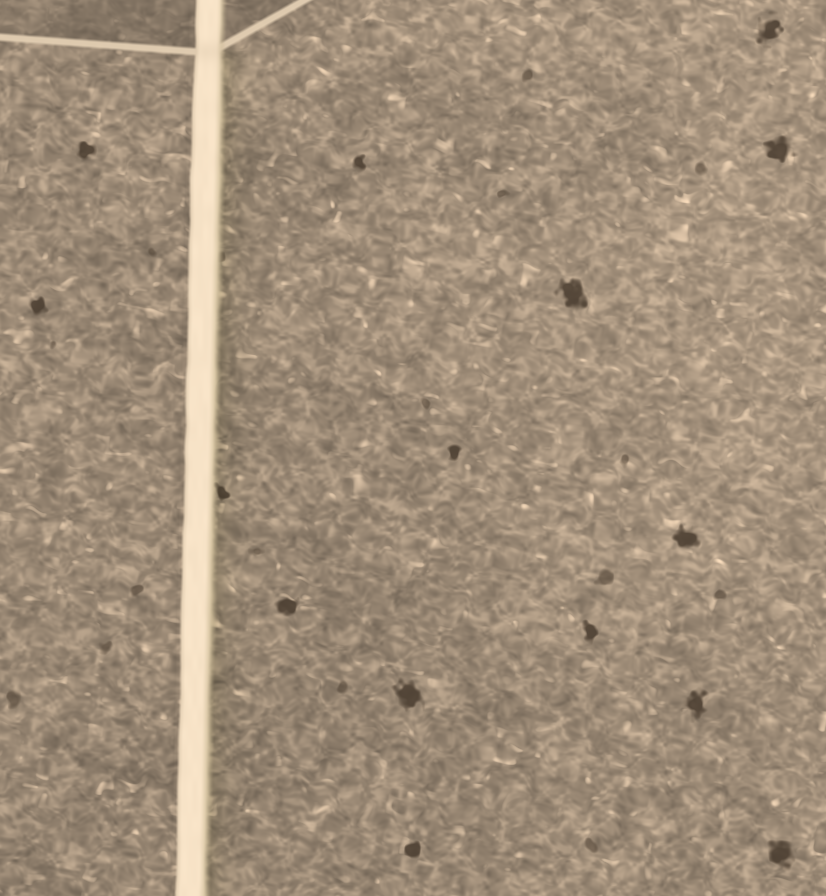
A WebGL 2 fragment shader for this texture:

```glsl
#version 300 es
precision highp float;
uniform vec2 u_resolution;
out vec4 outColor;

float hash(vec2 p) {
  vec3 q = fract(vec3(p.xyx) * 0.1031);
  q += dot(q, q.yzx + 33.33);
  return fract((q.x + q.y) * q.z);
}

vec2 hash2(vec2 p) {
  return vec2(hash(p), hash(p + 71.7));
}

float noise(vec2 p) {
  vec2 i = floor(p), f = fract(p);
  f = f * f * (3.0 - 2.0 * f);
  return mix(mix(hash(i), hash(i + vec2(1, 0)), f.x),
             mix(hash(i + vec2(0, 1)), hash(i + vec2(1, 1)), f.x), f.y);
}

float segment(vec2 p, vec2 a, vec2 b) {
  vec2 d = b - a;
  return length(p - a - d * clamp(dot(p - a, d) / dot(d, d), 0.0, 1.0));
}

// Irregular chips on a jittered grid; 'share' is the fraction of cells filled
float chips(vec2 p, float cells, float share, float radius, float seed) {
  vec2 g = p * cells, home = floor(g);
  float cover = 0.0;
  for (int y = -1; y <= 1; y++) {
    for (int x = -1; x <= 1; x++) {
      vec2 cell = home + vec2(x, y);
      vec2 id = cell + seed;
      vec2 d = (g - cell - 0.15 - 0.7 * hash2(id)) / cells;
      float angle = 6.28 * hash(id + 5.3);
      d = mat2(cos(angle), sin(angle), -sin(angle), cos(angle)) * d;
      d.x *= 0.65 + 0.3 * hash(id + 2.1);
      float r = radius * (0.5 + 0.5 * hash(id + 9.4));
      float edge = length(d) + 0.9 * r * (noise(p * 150.0 + seed) - 0.5);
      float spot = 1.0 - smoothstep(r * 0.5, r * 1.2, edge);
      cover = max(cover, spot * step(hash(id + 13.8), share));
    }
  }
  return cover;
}

// Stone grain: tilted noise of several sizes, with sparse bright crystals
float grain(vec2 p) {
  vec2 q = mat2(0.98, 0.17, -0.17, 0.98) * p;
  q += 0.008 * vec2(noise(p * 60.0), noise(p * 60.0 + 19.0));
  float n = 0.05 * (noise(q * vec2(24, 30)) - 0.5);
  n += 0.10 * (noise(q * vec2(65, 82) + 7.0) - 0.5);
  n += 0.16 * (noise(q * vec2(120, 165) + 31.0) - 0.5);
  n += 0.11 * (noise(q * vec2(200, 250) + 53.0) - 0.5);
  n *= n < 0.0 ? 0.85 : 1.15;
  float crystal = smoothstep(0.70, 1.0, noise(q * vec2(85, 125) + 67.0));
  crystal *= smoothstep(0.25, 0.8, noise(q * vec2(48, 55) + 91.0));
  return n + 0.22 * crystal;
}

void main() {
  vec2 p = gl_FragCoord.xy / u_resolution.y;
  float px = 1.0 / u_resolution.y;

  // Broad light across the tiles
  float light = 0.582 + 0.035 * smoothstep(0.25, 0.85, p.x);
  light += 0.025 * smoothstep(0.1, 0.6, p.y);
  light -= 0.025 * exp(-dot(p - vec2(0.40, 0.30), p - vec2(0.40, 0.30)) * 25.0);
  light += 0.04 * (noise(p * 6.0) - 0.5);

  // Joint lines: distances to the upright and the two upper branches
  float upright = p.x - (0.2135 + 0.0208 * p.y);
  float leftJoint = segment(p, vec2(-0.02, 0.960), vec2(0.222, 0.942));
  float rightJoint = segment(p, vec2(0.242, 0.945), vec2(0.360, 1.011));

  // Darker tiles above the branches
  float branchY = upright < 0.0 ? 0.958 - 0.072 * p.x : 0.945 + 0.56 * (p.x - 0.242);
  float upper = smoothstep(-0.002, 0.004, p.y - branchY);
  light -= 0.085 * upper;

  // Grain and dark chips
  light += grain(p) * (1.0 - 0.4 * upper);
  vec3 color = light * vec3(1.0, 0.885, 0.755);
  float chip = chips(p, 5.5, 0.5, 0.0135, 41.0);
  chip = max(chip, 0.6 * chips(p + 0.03, 9.0, 0.28, 0.008, 83.0));
  color = mix(color, vec3(0.28, 0.23, 0.18), 0.85 * chip);

  // Shade and a faint olive rim beside the upright joint
  float below = 1.0 - smoothstep(0.93, 0.96, p.y);
  float shade = smoothstep(0.010, 0.019, upright) * exp(-max(upright - 0.018, 0.0) * 65.0);
  color *= 1.0 - vec3(0.13, 0.12, 0.17) * shade * below;
  color *= 1.0 - 0.06 * exp(-abs(upright + 0.023) * 200.0);

  // Thin branches with a soft shadow, then the wide upright joint
  float soft = max(px, 0.0022);
  float branch = min(leftJoint, rightJoint);
  color *= 1.0 - 0.10 * exp(-branch * 130.0);
  float thin = 1.0 - smoothstep(0.0040 - soft, 0.0040 + soft, branch);
  color = mix(color, vec3(0.89, 0.81, 0.70), 0.95 * thin);

  float halfWidth = 0.0175 - 0.0025 * smoothstep(0.85, 1.0, p.y);
  halfWidth += 0.0018 * (noise(vec2(p.y * 40.0, 3.0)) - 0.5);
  float joint = smoothstep(-halfWidth - soft, -halfWidth + soft, upright)
              * (1.0 - smoothstep(halfWidth - 0.005, halfWidth + 0.005, upright));
  vec3 grout = mix(vec3(0.97, 0.89, 0.78), vec3(0.82, 0.75, 0.61),
                   smoothstep(0.007, 0.018, upright));
  grout -= 0.07 * (1.0 - smoothstep(0.0, 0.006, upright + halfWidth));
  grout += 0.02 * (noise(p * vec2(170, 50)) - 0.5);
  grout -= 0.03 * exp(-pow((p.y - 0.943) * 90.0, 2.0));
  color = mix(color, grout, joint);

  outColor = vec4(clamp(color, 0.0, 1.0), 1.0);
}
```
